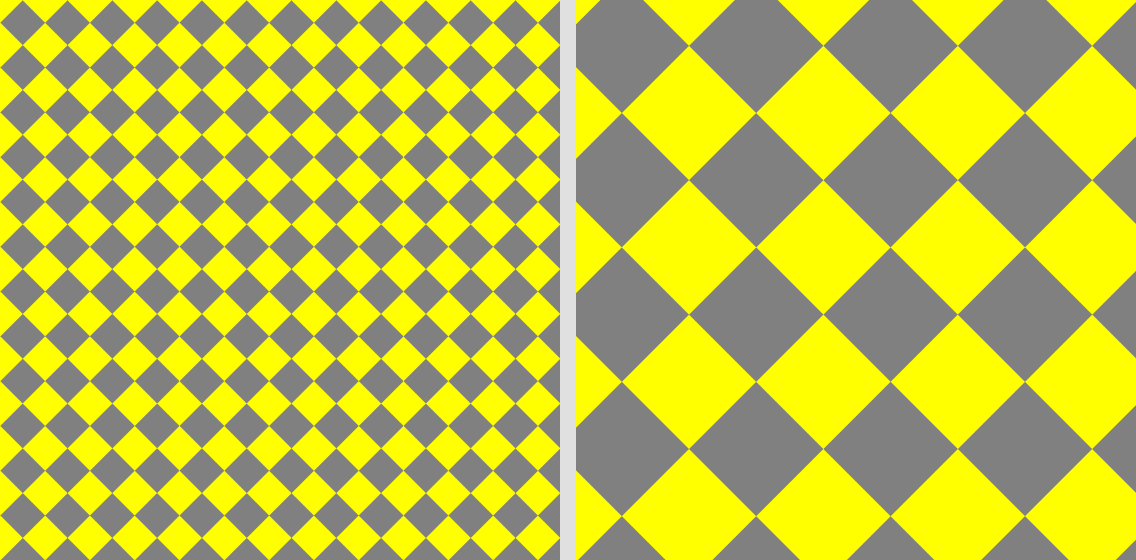
Left: the whole. Right: its middle third, enlarged.
A Shadertoy shader for this pattern:

```glsl
// Flat grey diamonds touching tip to tip on a yellow ground, 12.5 repeats
// across and down. Each square cell is folded about its centre and the
// distance to a diamond edge gives a one-pixel smooth boundary.

// Signed distance to a diamond with the given centre-to-tip radius.
float diamondDistance(vec2 p, float radius) {
    return (abs(p.x) + abs(p.y) - radius) * inversesqrt(2.0);
}

void mainImage(out vec4 fragColor, in vec2 fragCoord) {
    float pixel = 1.0 / iResolution.y;
    vec2 uv = fragCoord * pixel;

    // Cells are counted from the upper left corner, nudged slightly inward.
    float cellSize = 0.08;
    vec2 fromTopLeft = vec2(uv.x, 1.0 - uv.y) - 0.0006;
    vec2 cell = (fract(fromTopLeft / cellSize) - 0.5) * cellSize;

    // Edge coverage, then the two flat colours.
    float edge = diamondDistance(cell, 0.5 * cellSize);
    float coverage = clamp(0.5 - edge / pixel, 0.0, 1.0);
    vec3 yellow = vec3(1.0, 1.0, 0.0);
    vec3 grey = vec3(0.5);
    fragColor = vec4(mix(yellow, grey, coverage), 1.0);
}
```
